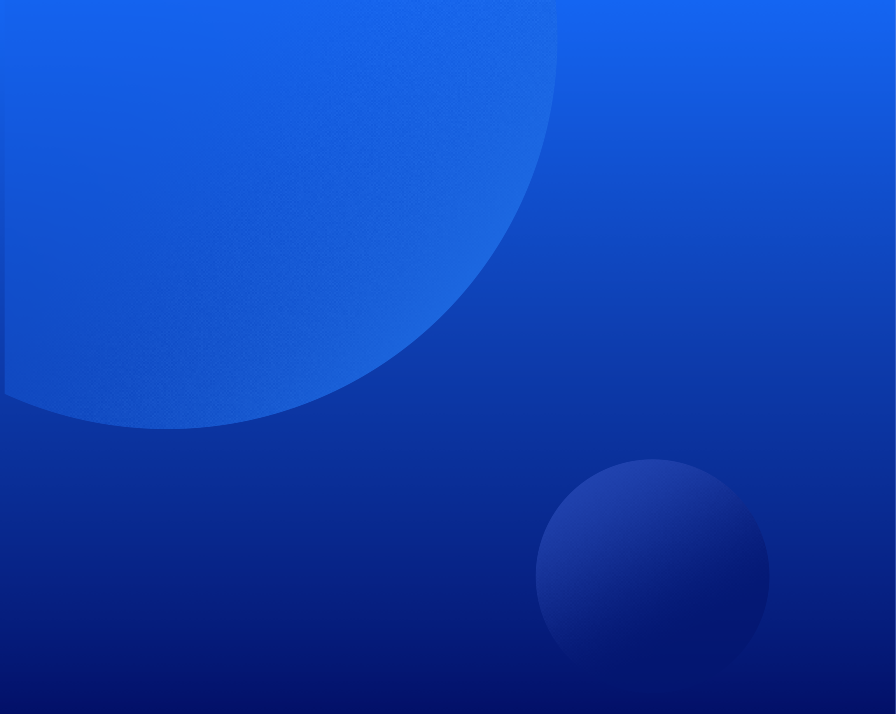
This background is drawn by a Shadertoy shader. Its source:

```glsl
float hash(vec2 cell) {
    vec3 q = fract(vec3(cell.xyx) * 0.1031);
    q += dot(q, q.yzx + 33.33);
    return fract((q.x + q.y) * q.z);
}

// Smooth coverage of a disc, one pixel wide at the rim
float disc(vec2 p, vec2 centre, float radius, float pixel) {
    return smoothstep(0.5 * pixel, -0.5 * pixel, length(p - centre) - radius);
}

vec3 backdrop(float y) {
    vec3 navy = vec3(0.008, 0.060, 0.405);
    vec3 royal = vec3(0.051, 0.233, 0.675);
    vec3 azure = vec3(0.080, 0.396, 0.950);
    float low = pow(clamp(y * 2.0, 0.0, 1.0), 0.86);
    return mix(mix(navy, royal, low), azure, clamp(y * 2.0 - 1.0, 0.0, 1.0));
}

void mainImage(out vec4 fragColor, in vec2 fragCoord) {
    // Height runs from 0 to 1
    vec2 p = fragCoord / iResolution.y;
    float pixel = 1.0 / iResolution.y;
    float right = iResolution.x / iResolution.y;

    // Stipple: a checker of small cells, roughened by noise
    vec2 cell = floor(p * 408.0);
    float checker = mod(cell.x + cell.y, 2.0) - 0.5;
    float stipple = 0.5 * checker + 0.6 * (hash(cell) - 0.5);

    // Backdrop in fine horizontal bands with dotted borders
    float band = floor(p.y * 80.0 + 0.5 + 0.5 * stipple) / 80.0;
    vec3 color = backdrop(mix(p.y, band, 0.5));

    // Large disc: an even veil, glowing toward its lower right rim
    vec2 bigCentre = vec2(0.2337, 0.946);
    float bigRadius = 0.547;
    float along = dot(p - bigCentre, vec2(0.8, -0.6)) / bigRadius;
    float glow = 0.82 * pow(clamp((along + 0.2) / 1.2, 0.0, 1.0), 2.0);
    float bigMask = disc(p, bigCentre, bigRadius, pixel);
    bigMask *= smoothstep(-0.5 * pixel, 0.5 * pixel, p.x - 0.0065);
    vec3 veil = mix(color, vec3(0.080, 0.370, 0.910), 0.34);
    veil = mix(veil, vec3(0.120, 0.425, 0.895), glow);
    float dotted = smoothstep(0.1, 0.5, along) * smoothstep(1.1, 0.7, along);
    veil += stipple * dotted * vec3(0.027, 0.031, 0.023);
    color = mix(color, veil, bigMask);

    // Small disc, lit from the upper left and fading into the navy
    vec2 smallCentre = vec2(0.914, 0.193);
    float smallRadius = 0.1637;
    float light = dot(p - smallCentre, vec2(-0.5, 0.866)) / smallRadius;
    light = smoothstep(-0.60, 1.20, light + stipple * 0.10);
    vec3 smallColor = mix(vec3(0.012, 0.085, 0.440), vec3(0.160, 0.295, 0.725), light);
    color = mix(color, smallColor, 0.75 * disc(p, smallCentre, smallRadius, pixel));

    // Thin pale line along the right border
    float border = smoothstep(0.0022, 0.0010, right - p.x);
    color = mix(color, vec3(0.55, 0.65, 0.90), 0.35 * border);

    fragColor = vec4(color, 1.0);
}
```
